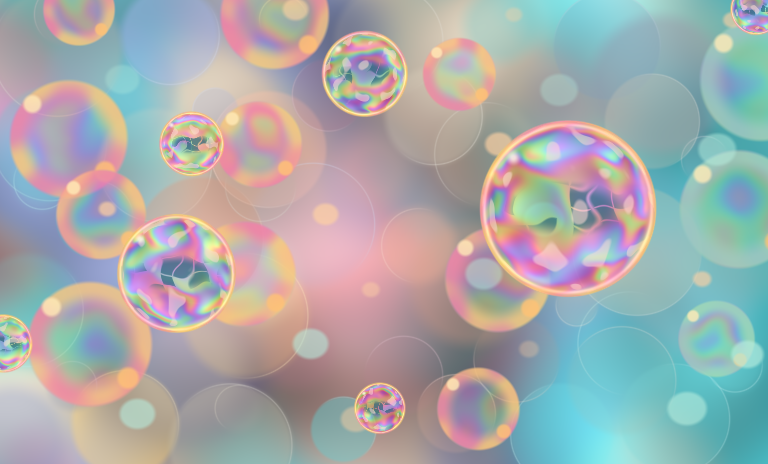
This background is drawn by a WebGL 1 fragment shader. Its source:

```glsl
precision highp float;
// Iridescent soap bubbles floating before a pastel, out-of-focus backdrop.
// Gradient noise colours the backdrop; translucent discs, blurred rings, glints
// and sharp bubbles are layered over it, scattered by a low-discrepancy sequence.

uniform vec2 u_resolution;

#define SAND  vec3(0.74, 0.71, 0.64)
#define TEAL  vec3(0.38, 0.76, 0.77)
#define ROSE  vec3(0.77, 0.49, 0.60)
#define BLUE  vec3(0.52, 0.58, 0.75)
#define PEACH vec3(0.90, 0.64, 0.54)
#define GOLD  vec3(0.97, 0.79, 0.42)
#define DISC_COUNT 60
#define RING_COUNT 13
#define GLINT_COUNT 22
#define BUBBLE_COUNT 7
#define TAU 6.28318

float hash(vec2 p) {
  return fract(sin(dot(p, vec2(127.1, 311.7))) * 43758.5);
}

float cornerSlope(vec2 cell, vec2 offset) {
  float a = TAU * hash(cell);
  return dot(vec2(cos(a), sin(a)), offset);
}

float gradientNoise(vec2 p) {
  vec2 i = floor(p), f = fract(p), e = vec2(1.0, 0.0);
  vec2 w = f * f * f * (f * (f * 6.0 - 15.0) + 10.0);
  return mix(mix(cornerSlope(i, f), cornerSlope(i + e.xy, f - e.xy), w.x),
             mix(cornerSlope(i + e.yx, f - e.yx), cornerSlope(i + e.xx, f - e.xx), w.x), w.y);
}

vec2 scatter(float i, vec2 seed) {
  return fract(seed + i * vec2(0.7549, 0.5698));
}

float disc(float d, float radius, float soft) {
  return 1.0 - smoothstep(radius - soft, radius + soft, d);
}

// Picks a pastel with k in 0..1, each taking its share of the range.
vec3 pastel(float k) {
  vec3 c = mix(SAND, TEAL, step(0.27, k));
  c = mix(c, ROSE, step(0.48, k));
  c = mix(c, BLUE, step(0.63, k));
  c = mix(c, PEACH, step(0.74, k));
  return mix(c, GOLD, step(0.94, k));
}

vec3 thinFilm(float t) {
  return vec3(0.74, 0.65, 0.69) + 0.25 * cos(TAU * (t + vec3(0.0, 0.33, 0.67)));
}

vec3 backdrop(vec2 p, float aspect) {
  vec3 c = mix(TEAL, SAND, smoothstep(-0.3, 0.1, gradientNoise(p * 2.6 + 3.0)));
  c = mix(c, BLUE, smoothstep(0.0, 0.3, gradientNoise(p * 2.3 + 11.0)));
  vec2 warm = p - vec2(0.48 * aspect, 0.38);
  c = mix(c, mix(ROSE, PEACH, 0.35) * 0.88, 0.85 * exp(-8.0 * dot(warm, warm)));
  float left = 1.0 - smoothstep(0.0, 0.35, p.x / aspect);
  c = mix(c, ROSE, 0.6 * left * smoothstep(-0.1, 0.25, gradientNoise(p * 3.0 + 21.0)));
  float right = smoothstep(0.6, 0.95, p.x / aspect + 0.4 * gradientNoise(p * 3.0));
  c = mix(c, TEAL * vec3(0.72, 0.96, 1.0), 0.85 * right);
  return c * (1.0 + 0.6 * gradientNoise(p * 3.4 + 31.0));
}

// Blurred bubble: a thick glowing ring with two light spots on it.
vec3 softRing(vec3 c, vec2 q, float seed, float cool) {
  float d = length(q);
  float body = disc(d, 1.0, 0.04);
  float band = body * smoothstep(0.5, 0.88, d);
  float n = gradientNoise(q * 1.1 + seed);
  vec3 glow = mix(vec3(0.95, 0.52, 0.64), vec3(0.98, 0.78, 0.5), smoothstep(-0.25, 0.25, n + 0.2 * q.x));
  glow = mix(glow, vec3(0.52, 0.86, 0.8), cool);
  c = mix(c, mix(thinFilm(0.5 * d + n + seed), c, 0.4), 0.55 * body);
  c = mix(c, glow, 0.8 * band);
  c = mix(c, vec3(1.0, 0.92, 0.72), 0.8 * disc(length(q - vec2(-0.62, 0.6)), 0.15, 0.04));
  return mix(c, vec3(1.0, 0.76, 0.46), 0.8 * disc(length(q - vec2(0.62, -0.55)), 0.17, 0.04));
}

// Sharp bubble: broad film patches, dark window reflections and a golden rim.
vec3 clearBubble(vec3 c, vec2 q, float px, float seed) {
  float d = length(q);
  vec2 dome = q / (0.7 + sqrt(max(1.0 - d * d, 0.0)));
  float warp = gradientNoise(dome * 3.5 + seed);
  float swirl = gradientNoise(dome * vec2(2.0, 3.2) + seed + 0.6 * warp);
  vec3 film = thinFilm(1.1 * swirl + 0.35 * d + 0.37 * seed) + 0.35 * warp;
  vec3 col = mix(c, film, mix(0.45, 0.75, smoothstep(0.1, 0.8, d)));
  // Window panes along the middle
  vec2 grid = dome * vec2(6.0, 7.0) + 1.2 * warp;
  vec2 f = abs(fract(grid) - 0.5);
  float pane = disc(max(f.x, f.y), 0.45, 0.06) * step(0.4, hash(floor(grid) + seed));
  pane *= disc(length(q * vec2(0.7, 1.7)), 0.42, 0.15);
  col = mix(col, vec3(0.16, 0.4, 0.48), 0.7 * pane);
  // Bright flecks and rim
  float fleck = smoothstep(0.2, 0.34, gradientNoise(dome * vec2(5.0, 4.0) - seed));
  col = mix(col, vec3(1.0, 0.86, 0.84), 0.55 * fleck);
  vec3 rim = mix(GOLD, vec3(0.96, 0.6, 0.6), smoothstep(-0.2, 0.4, gradientNoise(q * 1.6 + seed)));
  col = mix(col, rim, 0.85 * smoothstep(0.84, 0.99, d));
  col += 0.15 * exp(-pow((d - 0.95) / 0.02, 2.0));
  col = mix(col, vec3(1.0, 0.97, 0.9), 0.85 * disc(length(q - vec2(-0.62, 0.58)), 0.06, 0.05));
  return mix(c, col, disc(d, 1.0, px));
}

void main() {
  float aspect = u_resolution.x / u_resolution.y;
  float px = 1.0 / u_resolution.y;
  vec2 p = gl_FragCoord.xy / u_resolution.y, frame = vec2(aspect, 1.0);
  vec3 c = backdrop(p, aspect);

  // Translucent discs, some blurred, the others with a faint outline arc
  for (int n = 0; n < DISC_COUNT; n++) {
    float i = float(n), h = hash(vec2(i, 3.0)), blur = hash(vec2(i, 17.0));
    vec2 at = scatter(i, vec2(0.31, 0.12)), q = p - at * frame;
    float r = mix(0.04, 0.15, h), d = length(q);
    vec3 tint = mix(pastel(hash(vec2(i, 7.0))), TEAL, 0.6 * smoothstep(0.65, 1.0, at.x));
    tint = mix(c, tint, 0.8) * mix(0.92, 1.2, hash(vec2(i, 19.0)));
    c = mix(c, tint, mix(0.12, 0.6, hash(vec2(i, 9.0))) * disc(d, r, 0.004 + 0.045 * blur * blur));
    float arc = smoothstep(-0.3, 0.8, dot(q / r, cos(TAU * h * 7.0 + vec2(0.0, 1.57))));
    c = mix(c, tint * 0.5 + 0.48, 0.4 * arc * step(blur, 0.6) * disc(abs(d - r), 0.0012, 0.0022));
  }

  // Blurred rings, denser and warmer on the left
  for (int n = 0; n < RING_COUNT; n++) {
    float i = float(n);
    vec2 at = scatter(i, vec2(0.20, 0.70));
    at.x = pow(at.x, 1.5);
    float r = mix(0.075, 0.135, hash(vec2(i, 5.0)));
    c = softRing(c, (p - at * frame) / r, i * 1.7, 0.75 * smoothstep(0.62, 0.85, at.x));
  }

  // Small out-of-focus glints
  for (int n = 0; n < GLINT_COUNT; n++) {
    float i = float(n), h = hash(vec2(i, 13.0));
    vec2 at = scatter(i, vec2(0.63, 0.41));
    vec3 light = mix(vec3(1.0, 0.82, 0.64), vec3(0.72, 0.93, 0.87), step(0.65, h));
    float d = length((p - at * frame) * vec2(0.85, 1.0));
    c = mix(c, light, mix(0.3, 0.7, hash(vec2(i, 23.0))) * disc(d, 0.012 + 0.026 * h, 0.005));
  }

  // Sharp bubbles in front
  for (int n = 0; n < BUBBLE_COUNT; n++) {
    float i = float(n);
    vec2 at = scatter(i, vec2(0.475, 0.841));
    float size = pow(0.5 + 0.5 * cos(2.6 * (i - 3.0)), 2.0) * (1.0 - 0.8 * step(3.5, i));
    float r = 0.055 + 0.135 * size;
    c = clearBubble(c, (p - at * frame) / r, px / r, 2.3 * i + 1.0);
  }
  gl_FragColor = vec4(clamp(c, 0.0, 1.0), 1.0);
}
```
